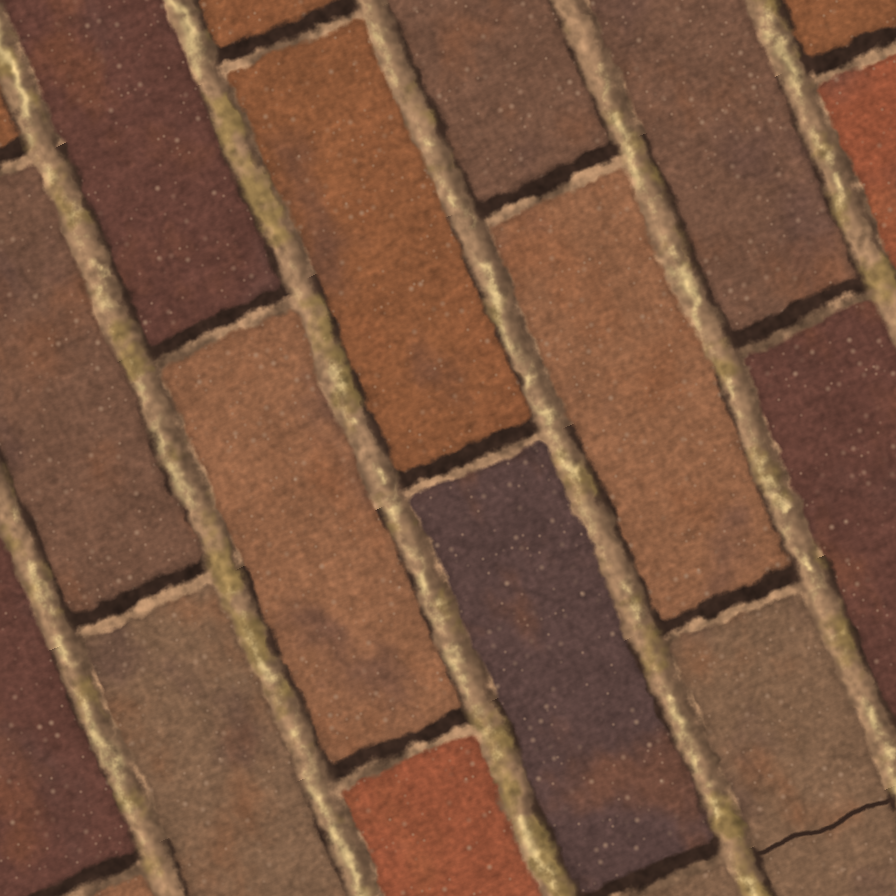
Give the GLSL for this texture, as a WebGL 2 fragment shader.

```glsl
#version 300 es
precision highp float;
// Weathered brick paving in a tilted running bond, lit from one side.
// The canvas is rotated into brick axes and split into offset cells; each cell is
// a rough rounded box, and crumbling joints are shaded by position across their width.

uniform vec2 u_resolution;
out vec4 outColor;

const vec2 ACROSS = vec2(0.919, -0.395);    // across the columns, y pointing down
const vec2 ALONG = vec2(0.395, 0.919);      // along the long brick sides
const vec2 PITCH = vec2(0.2, 0.513);        // brick plus joint
const vec2 JOINT = vec2(0.0195, 0.0145);    // half joint widths: long, cross
const float COLUMN_START = -0.018;
const float EVEN_START = 0.432;
const float ODD_START = 0.164;
const float CORNER = 0.008;
const float WOBBLE = 0.009;
const float CHIPPING = 0.007;               // broad edge wear
const float ROUGHNESS = 0.005;              // fine edge wear
const float SOFTNESS = 0.0032;
const vec2 CRACKED_CELL = vec2(2.0, 1.0);

const vec3 MORTAR_TAN = vec3(0.67, 0.52, 0.39);
const vec3 MORTAR_BROWN = vec3(0.43, 0.33, 0.25);
const vec3 HIGHLIGHT = vec3(0.82, 0.71, 0.50);
const vec3 OLIVE = vec3(0.55, 0.46, 0.25);
const vec3 SHADOW = vec3(0.21, 0.15, 0.12);
const vec3 SOOT = vec3(0.36, 0.26, 0.23);
const vec3 RUST = vec3(0.56, 0.34, 0.22);
const vec3 DUST = vec3(0.66, 0.53, 0.43);

// Fired clay tones, and which tone each cell takes (four rows per column).
const vec3 CLAY[7] = vec3[7](
    vec3(0.35, 0.26, 0.24), vec3(0.39, 0.25, 0.21), vec3(0.45, 0.32, 0.25),
    vec3(0.54, 0.34, 0.22), vec3(0.56, 0.38, 0.27), vec3(0.58, 0.32, 0.22),
    vec3(0.49, 0.37, 0.28));
const int TONE[28] = int[28](
    2, 1, 4, 2,  3, 2, 6, 1,  1, 4, 5, 3,  3, 3, 0, 6,
    2, 4, 6, 6,  4, 2, 1, 3,  3, 5, 2, 4);

vec2 hash2(vec2 p) {
    p = vec2(dot(p, vec2(127.1, 311.7)), dot(p, vec2(269.5, 183.3)));
    return fract(sin(p) * 43758.5);
}

float corner(vec2 cell, vec2 f, vec2 o) {
    return dot(hash2(cell + o) * 2.0 - 1.0, f - o);
}

float gradientNoise(vec2 p) {
    vec2 i = floor(p), f = fract(p);
    vec2 w = f * f * f * (f * (f * 6.0 - 15.0) + 10.0);
    return mix(mix(corner(i, f, vec2(0, 0)), corner(i, f, vec2(1, 0)), w.x),
               mix(corner(i, f, vec2(0, 1)), corner(i, f, vec2(1, 1)), w.x), w.y);
}

float fbm(vec2 p) {
    float sum = 0.0, gain = 1.0;
    for (int i = 0; i < 4; i++) {
        sum += gain * gradientNoise(p);
        p = p * 2.03 + 11.7;
        gain *= 0.55;
    }
    return sum;
}

float roundedBox(vec2 p, vec2 halfSize, float r) {
    vec2 d = abs(p) - halfSize + r;
    return length(max(d, 0.0)) + min(max(d.x, d.y), 0.0) - r;
}

// Pale grit: one soft dot of varying strength in a few of the cells.
float specks(vec2 p, float density) {
    vec2 cell = floor(p), rnd = hash2(cell + 5.3), pick = hash2(cell + 41.0);
    float dotMask = 1.0 - smoothstep(0.0, 0.34, length(fract(p) - 0.35 - 0.3 * rnd));
    return dotMask * step(1.0 - density, pick.x) * pick.y;
}

vec3 brickColor(vec2 q, vec2 local, vec2 cell, float depth) {
    int column = int(mod(cell.x + 2.0, 7.0)), row = int(mod(cell.y + 1.0, 4.0));
    vec3 c = CLAY[TONE[column * 4 + row]];
    vec2 seed = q + cell * 3.7;
    c = mix(c, SOOT, 0.5 * smoothstep(0.05, 0.6, fbm(seed * vec2(8.0, 6.0))));
    c = mix(c, RUST, 0.4 * smoothstep(0.0, 0.6, fbm(seed * vec2(10.0, 7.0) + 31.0)));
    c *= 1.0 + 0.12 * fbm(seed * 16.0 + 7.0) + 0.17 * fbm(q * vec2(60.0, 85.0));
    c *= 1.0 + 0.17 * gradientNoise(q * 150.0);
    c = mix(c, DUST, 0.75 * specks(q * 70.0, 0.16) + 0.6 * specks(q * 115.0 + 9.0, 0.15));
    c *= mix(0.9, 1.0, smoothstep(0.0, 0.01, depth));
    float crack = abs(local.y - 0.012 + 0.022 * gradientNoise(q * 15.0) + 0.003 * fbm(q * 60.0));
    float cracked = 1.0 - step(0.5, length(cell - CRACKED_CELL));
    return mix(c, SHADOW, cracked * (1.0 - smoothstep(0.001, 0.005, crack)));
}

vec3 jointColor(vec2 q, vec2 local) {
    vec2 t = (local - sign(local) * PITCH * 0.5) / JOINT;   // -1 to 1 over each joint
    float patches = fbm(q * 8.0 + 3.0), crumbs = fbm(q * 38.0), lumps = fbm(q * 20.0 + 60.0);
    // Long joints: a broken sunlit ridge beside brown mortar and a thin shadow.
    float lit = 1.0 - smoothstep(-0.55, 0.55, t.x + 1.1 * patches + 0.9 * crumbs);
    vec3 c = mix(MORTAR_BROWN, MORTAR_TAN, lit);
    c = mix(c, OLIVE, 0.6 * smoothstep(0.0, 0.4, fbm(q * 14.0 + 45.0)));
    float ridge = exp(-pow(2.6 * (t.x + 0.3 + 0.9 * lumps), 2.0));
    c = mix(c, HIGHLIGHT, 0.9 * ridge * smoothstep(-0.2, 0.35, patches + 0.7 * crumbs));
    float gap = smoothstep(0.5, 1.0, t.x + 0.5 * crumbs + 0.3 * lumps);
    c = mix(c, SHADOW, 0.85 * gap * smoothstep(-0.45, 0.15, fbm(q * 11.0 + 80.0)));
    // Cross joints: a shadow above a thin lit edge.
    vec3 edgeLight = mix(MORTAR_BROWN, MORTAR_TAN, smoothstep(-0.3, 0.3, patches + lumps));
    vec3 cross = mix(SHADOW, edgeLight, smoothstep(-0.1, 0.5, t.y + 0.5 * crumbs + 0.5 * lumps));
    float edge = PITCH.x * 0.5 - JOINT.x + 0.01 * crumbs;
    c = mix(c, cross, 1.0 - smoothstep(edge - 0.004, edge + 0.01, abs(local.x)));
    return c * (1.0 + 0.3 * crumbs + 0.25 * gradientNoise(q * 110.0));
}

void main() {
    vec2 p = gl_FragCoord.xy / u_resolution;
    p.y = 1.0 - p.y;
    vec2 q = vec2(dot(p, ACROSS), dot(p, ALONG));
    vec2 bent = q + WOBBLE * vec2(gradientNoise(q * 6.0), gradientNoise(q * 6.0 + 17.0));
    // Brick cell, every second column shifted.
    float column = floor((bent.x - COLUMN_START) / PITCH.x);
    vec2 start = vec2(COLUMN_START, mix(EVEN_START, ODD_START, mod(column, 2.0)));
    vec2 g = (bent - start) / PITCH;
    vec2 local = (fract(g) - 0.5) * PITCH;
    float d = roundedBox(local, PITCH * 0.5 - JOINT, CORNER);
    d += CHIPPING * fbm(q * 15.0 + 8.0) + ROUGHNESS * fbm(q * 48.0 + 2.0);
    float soft = max(SOFTNESS, 1.0 / u_resolution.y);
    vec3 color = mix(brickColor(q, local, floor(g), -d), jointColor(q, local), smoothstep(-soft, soft, d));
    outColor = vec4(color, 1.0);
}
```
